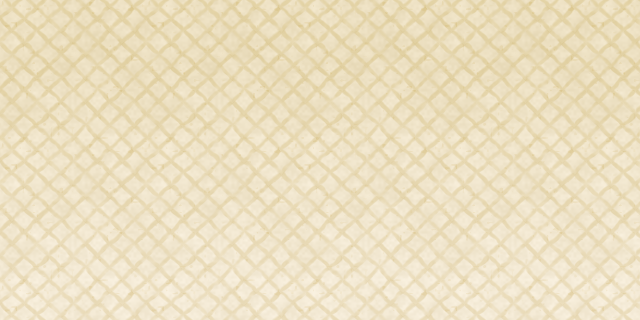
A WebGL 1 fragment shader for this pattern:

```glsl
precision highp float;
// Cream diamond lattice with soft tan bands, worn plaster grain and a pale fade downwards.
uniform vec2 u_resolution;

float hash(vec2 p) {
  vec3 q = fract(vec3(p.xyx) * 0.1031);
  q += dot(q, q.yzx + 33.33);
  return fract((q.x + q.y) * q.z);
}

// Value noise that wraps after "period" cells
float wrapNoise(vec2 p, float period) {
  vec2 i = floor(p);
  vec2 f = fract(p);
  f = f * f * (3.0 - 2.0 * f);
  vec2 lo = mod(i, period);
  vec2 hi = mod(i + 1.0, period);
  return mix(mix(hash(lo), hash(vec2(hi.x, lo.y)), f.x),
             mix(hash(vec2(lo.x, hi.y)), hash(hi), f.x), f.y);
}

// Grain that repeats every six diamonds
float grain(vec2 cell, float scale) {
  return wrapNoise(cell * scale + 0.37, 6.0 * scale);
}

// Signed offset to the nearest whole number
vec2 toNearest(vec2 v) {
  return fract(v + 0.5) - 0.5;
}

void main() {
  vec2 uv = gl_FragCoord.xy / u_resolution.y;
  vec2 cell = vec2(uv.x * 13.09, (uv.y - 0.498) * 13.5);
  float pixel = 13.5 / u_resolution.y;

  // Diagonal axes, bent slightly so the bands look hand pressed
  vec2 wobble = vec2(grain(cell, 3.0), grain(cell + 2.5, 3.0)) - 0.5;
  vec2 diagonal = vec2(cell.x + cell.y, cell.x - cell.y) + wobble * 0.12;
  vec2 offset = toNearest(diagonal);

  // Bands with uneven width and soft edges
  float broad = grain(cell + 0.8, 1.0);
  float coarse = grain(cell, 2.0);
  float medium = grain(cell + 1.3, 5.0);
  float fine = grain(cell + 3.1, 9.0);
  float halfWidth = 0.105 + 0.07 * (medium - 0.5);
  float softness = 0.04 + 0.7 * pixel;
  vec2 bands = 1.0 - smoothstep(halfWidth - softness, halfWidth + softness, abs(offset));
  float band = max(bands.x, bands.y);
  band *= 0.6 + 0.4 * smoothstep(0.2, 0.65, 0.5 * (coarse + medium));

  // Pale panels and tan bands, warmer at the top
  float height = smoothstep(0.0, 1.0, uv.y);
  vec3 panel = mix(vec3(0.955, 0.917, 0.836), vec3(0.926, 0.877, 0.756), height);
  vec3 bandColor = mix(vec3(0.915, 0.858, 0.722), vec3(0.886, 0.820, 0.638), height);

  // Each diamond takes its own slight tint
  vec2 tile = floor(diagonal);
  vec2 diamond = mod(vec2(tile.x + tile.y + 1.0, tile.x - tile.y), 12.0);
  panel += (hash(diamond + 7.0) - 0.5) * vec3(0.012, 0.016, 0.026);

  // Mottled plaster inside the panels
  float mottle = 0.4 * coarse + 0.35 * medium + 0.25 * fine - 0.5;
  panel += mottle * vec3(0.040, 0.048, 0.072);
  vec3 color = mix(panel, bandColor, band);
  color += (broad - 0.5) * vec3(0.014, 0.018, 0.030);

  // Darker lower edge of each band
  vec2 lip = smoothstep(0.06, 0.11, abs(offset)) * (1.0 - smoothstep(0.11, 0.18, abs(offset)));
  float shade = lip.x * step(offset.x, 0.0) + lip.y * step(0.0, offset.y);
  color -= shade * medium * vec3(0.014, 0.019, 0.032);

  // Sparse ochre flecks and overall fine grain
  float fleck = smoothstep(0.78, 0.94, grain(cell + 4.7, 7.0)) * smoothstep(0.45, 0.75, coarse);
  color -= fleck * vec3(0.022, 0.035, 0.070);
  color += (fine - 0.5) * vec3(0.016, 0.018, 0.024);

  gl_FragColor = vec4(color, 1.0);
}
```
